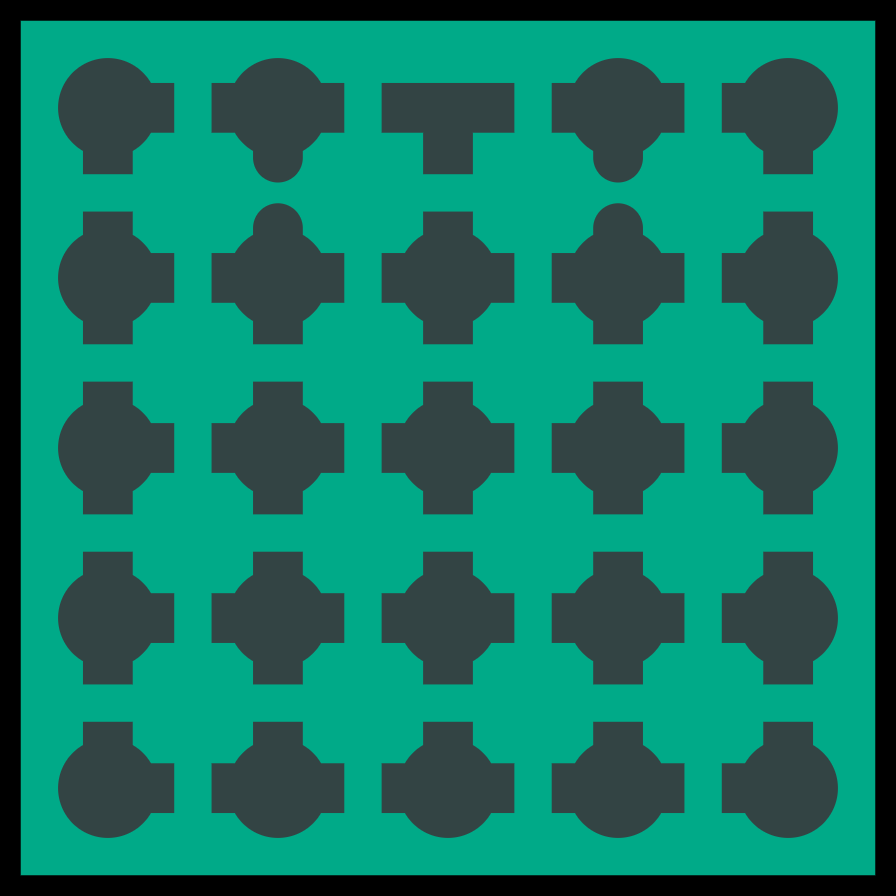
A Shadertoy shader for this pattern:

```glsl
// Five by five grid of dark disc-and-arm junctions on a green board with a black frame.

const vec3 FRAME_COLOR = vec3(0.0);
const vec3 BOARD_COLOR = vec3(0.0, 0.667, 0.533);
const vec3 SHAPE_COLOR = vec3(0.2, 0.267, 0.267);

// Lengths are in grid units
const float CANVAS_SIZE = 216.0;
const float BOARD_HALF = 103.0;
const float PITCH = 41.0;
const float LAST_CELL = 2.0;     // cells run from -2 to 2 on both axes
const float DISC_RADIUS = 12.0;
const float ARM_HALF_WIDTH = 6.0;
const float ARM_LENGTH = 16.0;
const float CAP_OFFSET = 12.0;   // centre of a rounded arm's end

float boxDistance(vec2 p, vec2 halfSize) {
    vec2 d = abs(p) - halfSize;
    return length(max(d, 0.0)) + min(max(d.x, d.y), 0.0);
}

// Arm from the cell centre along a unit axis, square or rounded at its end
float armDistance(vec2 p, vec2 axis, bool rounded) {
    vec2 q = vec2(dot(p, axis), dot(p, vec2(-axis.y, axis.x)));
    if (rounded) {
        q.x -= clamp(q.x, 0.0, CAP_OFFSET);
        return length(q) - ARM_HALF_WIDTH;
    }
    float halfLength = 0.5 * ARM_LENGTH;
    return boxDistance(q - vec2(halfLength, 0.0), vec2(halfLength, ARM_HALF_WIDTH));
}

// Vertical links between the top two rows are rounded in columns -1 and 1
bool isRoundedLink(vec2 cell, vec2 axis) {
    float linkRow = cell.y + 0.5 * axis.y;
    return axis.x == 0.0 && abs(cell.x) == 1.0 && linkRow == LAST_CELL - 0.5;
}

float junctionDistance(vec2 p, vec2 cell) {
    // The top middle cell has arms only
    bool hasDisc = cell != vec2(0.0, LAST_CELL);
    float d = hasDisc ? length(p) - DISC_RADIUS : CANVAS_SIZE;

    // Arms point only toward neighbouring cells
    vec2 axis = vec2(1.0, 0.0);
    for (int i = 0; i < 4; i++) {
        vec2 neighbour = abs(cell + axis);
        if (max(neighbour.x, neighbour.y) <= LAST_CELL) {
            d = min(d, armDistance(p, axis, isRoundedLink(cell, axis)));
        }
        axis = vec2(-axis.y, axis.x);
    }
    return d;
}

void mainImage(out vec4 fragColor, in vec2 fragCoord) {
    float pixel = CANVAS_SIZE / min(iResolution.x, iResolution.y);
    vec2 p = (fragCoord - 0.5 * iResolution.xy) * pixel;

    vec2 cell = clamp(floor(p / PITCH + 0.5), -LAST_CELL, LAST_CELL);
    float board = boxDistance(p, vec2(BOARD_HALF));
    float shape = junctionDistance(p - cell * PITCH, cell);

    vec3 color = mix(FRAME_COLOR, BOARD_COLOR, clamp(0.5 - board / pixel, 0.0, 1.0));
    color = mix(color, SHAPE_COLOR, clamp(0.5 - shape / pixel, 0.0, 1.0));
    fragColor = vec4(color, 1.0);
}
```
